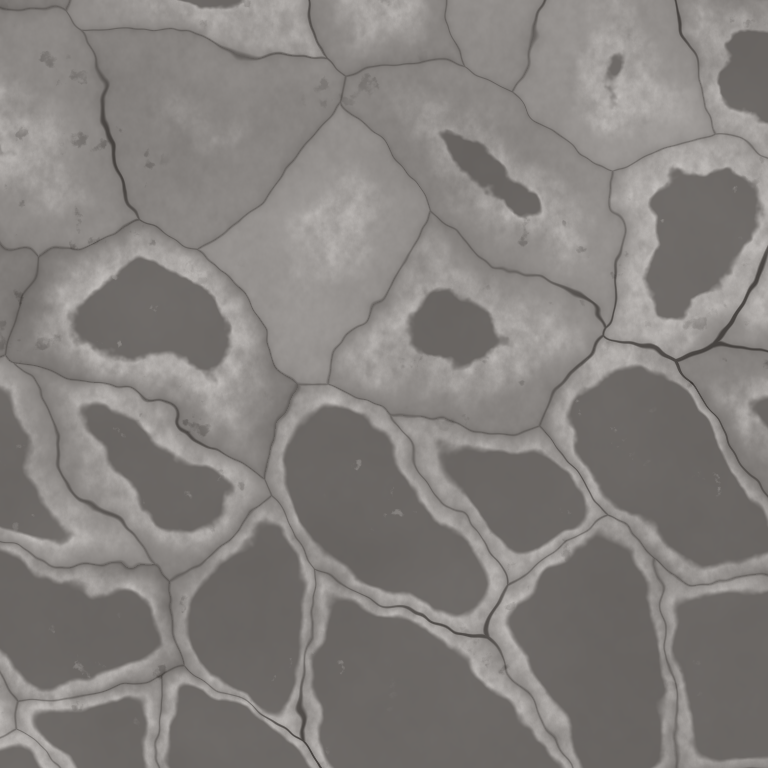
This texture is drawn by a Shadertoy shader. Its source:

```glsl
#define SCALE 4.1          // cells across the canvas
#define SLANT 0.34         // shear that stretches cells down to the right
#define RIM_LOW 0.062      // rim width at the bottom, in cell units
#define RIM_HIGH 0.38      // rim width at the top
#define CRACK_WIDTH 0.0014
#define CORE_TONE 0.412
#define BASE_TONE 0.540
#define HALO_TONE 0.640
#define CRACK_TONE 0.25
#define SEED vec2(17.0, 5.0)

float hash(vec2 p) {
    vec3 q = fract(vec3(p.xyx) * 0.1031);
    q += dot(q, q.yzx + 33.33);
    return fract((q.x + q.y) * q.z);
}

vec2 hash2(vec2 p) {
    return vec2(hash(p), hash(p + 71.7));
}

float noise(vec2 p) {
    vec2 i = floor(p), f = fract(p);
    f = f * f * (3.0 - 2.0 * f);
    return mix(mix(hash(i), hash(i + vec2(1, 0)), f.x),
               mix(hash(i + vec2(0, 1)), hash(i + vec2(1, 1)), f.x), f.y);
}

float fbm(vec2 p) {
    float sum = 0.0, amp = 0.5;
    for (int i = 0; i < 5; i++) {
        sum += amp * noise(p);
        p = mat2(1.6, 1.2, -1.2, 1.6) * p + 9.3;
        amp *= 0.5;
    }
    return sum;
}

vec2 site(vec2 cell) {
    return 0.04 + 0.92 * hash2(cell + SEED);
}

// x: distance to border, y: rounded distance, z: cell random, w: cell centre height
vec4 cells(vec2 p) {
    vec2 base = floor(p), f = fract(p), nearCell = vec2(0), toNear = vec2(0);
    float best = 1e3;
    for (int y = -1; y <= 1; y++)
    for (int x = -1; x <= 1; x++) {
        vec2 g = vec2(x, y), r = g + site(base + g) - f;
        if (dot(r, r) < best) {
            best = dot(r, r);
            nearCell = g;
            toNear = r;
        }
    }
    float border = 1e3, sum = 0.0;
    for (int y = -2; y <= 2; y++)
    for (int x = -2; x <= 2; x++) {
        vec2 g = nearCell + vec2(x, y);
        if (x == 0 && y == 0) continue;
        vec2 r = g + site(base + g) - f;
        float d = dot(0.5 * (toNear + r), normalize(r - toNear));
        border = min(border, d);
        sum += exp(-18.0 * d);
    }
    return vec4(border, -log(sum) / 18.0, hash(base + nearCell + 41.0), (p + toNear).y / SCALE);
}

void mainImage(out vec4 fragColor, in vec2 fragCoord) {
    vec2 uv = fragCoord / iResolution.y;
    float pixel = 1.0 / iResolution.y;

    // Bent and slanted cell layout
    vec2 p = uv + 0.16 * (vec2(fbm(uv * 4.0), fbm(uv * 4.0 + 30.0)) - 0.5);
    p += 0.006 * (vec2(noise(uv * 38.0), noise(uv * 38.0 + 50.0)) - 0.5);
    p.x += SLANT * p.y;
    vec4 cell = cells(p * SCALE);
    float border = cell.x / SCALE;
    float height = smoothstep(0.22, 0.85, cell.w);
    float tint = hash(vec2(cell.z * 91.0, 3.0)) - 0.5;

    // Ragged dark core inside a pale rim of uneven width
    float lumps = fbm(uv * 15.0) - 0.48;
    float drift = noise(uv * 6.0 + 44.0) - 0.5;
    float rim = mix(RIM_LOW, RIM_HIGH, height) + 0.36 * (cell.z - 0.5) * height;
    rim += drift * mix(0.06, 0.14, height);
    float outside = rim - cell.y + lumps * mix(0.10, 0.28, height);
    float edge = 0.012 + pixel * SCALE;
    float core = 1.0 - smoothstep(-edge, edge, outside);

    // Plain ground, with a chalky halo that ends softly around the core
    float cloud = fbm(uv * 5.0 + 12.0) - 0.48;
    float chalk = fbm(uv * vec2(62.0, 50.0)) - 0.48;
    float grain = fbm(uv * vec2(150.0, 120.0) + 5.0) - 0.48;
    float reach = mix(0.07, 0.21, height) + 0.16 * cloud;
    float halo = 1.0 - smoothstep(reach * 0.3, reach + 0.07, outside);
    halo *= 0.86 + 0.9 * cloud + 0.6 * chalk;
    float tone = mix(BASE_TONE + 0.08 * tint, HALO_TONE, clamp(halo, 0.0, 1.0));
    tone += 0.12 * cloud + (0.03 + 0.11 * halo) * chalk + (0.03 + 0.06 * halo) * grain;
    float lip = exp(-pow((outside - 0.022) / 0.018, 2.0));
    tone += 0.035 * lip * noise(uv * 25.0);
    tone -= 0.065 * exp(-border / 0.0055);

    // Smooth core, some of them paler, with sparse crumbs
    float coreTone = CORE_TONE + 0.06 * cloud + 0.05 * max(tint - 0.1, 0.0) + 0.01 * chalk;
    float crumbs = smoothstep(0.72, 0.82, fbm(uv * 45.0 + 6.0));
    coreTone += 0.10 * crumbs * smoothstep(0.4, 0.7, noise(uv * 8.0 + 33.0));
    tone = mix(tone, coreTone, core);

    // Cracks along borders, mostly hair thin, opening here and there
    float strength = smoothstep(0.45, 0.85, noise(uv * 5.0 + 60.0));
    float width = CRACK_WIDTH * (0.3 + 1.5 * strength * noise(uv * 24.0 + 7.0));
    float crack = 1.0 - smoothstep(width - pixel * 0.5, width + 0.0010 + pixel, border);
    tone = mix(tone, CRACK_TONE, crack * (0.35 + 0.55 * strength));

    // Dark pits in the pale mineral
    float pits = smoothstep(0.69, 0.79, fbm(uv * 38.0 + 19.0));
    tone -= 0.09 * (1.0 - core) * pits * smoothstep(0.4, 0.7, noise(uv * 7.0 + 3.0));

    fragColor = vec4(tone + vec3(0.004, -0.011, -0.022), 1.0);
}
```
